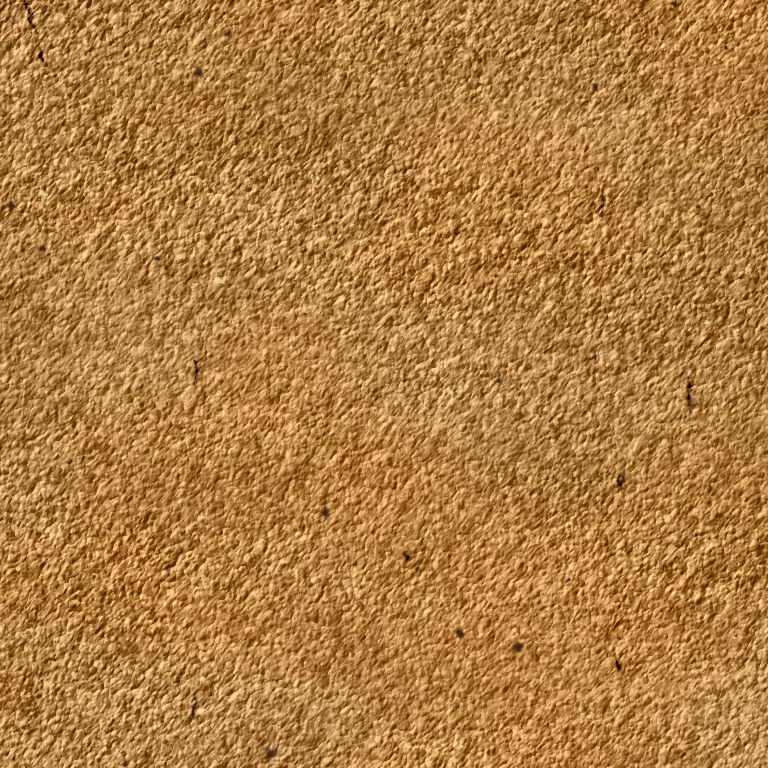
A Shadertoy shader for this texture:

```glsl
#define GRAIN 165.0      // grain rows across the canvas
#define STRETCH 0.7      // lower values give longer grains
#define CRISP 22.0       // hardness of the grain borders
#define CONTRAST 0.17
#define PITS 22
#define CRACKS 9
#define FLECKS 18

const vec3 SAND = vec3(0.69, 0.495, 0.265);
const vec3 SHADE_RANGE = vec3(1.0, 1.0, 0.95);
const vec3 RUST_SHIFT = vec3(0.02, -0.015, -0.045);
const vec3 HOLLOW = vec3(0.22, 0.10, 0.01);
const vec3 QUARTZ = vec3(0.98, 0.86, 0.66);
const vec2 TO_LIGHT = vec2(-0.8, 0.6);

float hash(vec2 p) {
    vec3 q = fract(p.xyx * 0.1031);
    q += dot(q, q.yzx + 33.33);
    return fract((q.x + q.y) * q.z);
}

vec2 hash2(float id, float seed) {
    return vec2(hash(vec2(id, seed)), hash(vec2(id + 47.0, seed + 19.0)));
}

float noise(vec2 p) {
    vec2 i = floor(p), f = fract(p);
    f = f * f * (3.0 - 2.0 * f);
    return mix(mix(hash(i), hash(i + vec2(1, 0)), f.x),
               mix(hash(i + vec2(0, 1)), hash(i + vec2(1, 1)), f.x), f.y);
}

float fbm(vec2 p) {
    float sum = 0.0, amp = 0.5;
    for (int i = 0; i < 4; i++) {
        sum += amp * noise(p);
        p = mat2(1.6, 1.2, -1.2, 1.6) * p + 17.3;
        amp *= 0.5;
    }
    return sum / 0.9375;
}

// Warped axes: x along the grains, y towards the light
vec2 grainSpace(vec2 p, float freq) {
    vec2 across = vec2(TO_LIGHT.y, -TO_LIGHT.x);
    vec2 q = vec2(dot(p, across) * STRETCH, dot(p, TO_LIGHT)) * freq + 300.0;
    return q + 1.2 * vec2(noise(q * 0.41), noise(q * 0.41 + 61.0));
}

// Height drop towards the light, scaled to unit deviation
float relief(vec2 p, float freq) {
    vec2 q = grainSpace(p, freq);
    return (noise(q) - noise(q + vec2(0.0, 1.0))) / 0.28;
}

// Separate tilted grains, each with its own tone, near unit deviation
float grains(vec2 p, float freq) {
    vec2 q = grainSpace(p, freq), cell = floor(q);
    float sum = 0.0, total = 0.0001;
    for (int k = 0; k < 9; k++) {
        vec2 id = cell + vec2(k % 3 - 1, k / 3 - 1);
        vec2 d = q - id - vec2(hash(id + 11.0), hash(id + 83.0));
        float weight = exp(-CRISP * dot(d, d));
        sum += weight * (2.6 * d.y + 2.5 * (hash(id + 157.0) - 0.5));
        total += weight;
    }
    return sum / total;
}

void mainImage(out vec4 fragColor, in vec2 fragCoord) {
    vec2 p = fragCoord / iResolution.y;
    float aspect = iResolution.x / iResolution.y;
    float pixel = 1.0 / iResolution.y;

    // Broad bands and patches
    float band = fbm(p * vec2(2.0, 7.0) + 5.0);
    float patches = fbm(p * vec2(7.0, 11.0) + 31.0);
    float rough = mix(0.86, 1.14, smoothstep(0.3, 0.65, band));

    // Lit grains over finer and coarser relief
    float shade = 0.7 * grains(p, GRAIN)
                + 0.48 * relief(p + 1.9, GRAIN * 1.4)
                + 0.42 * relief(p + 3.7, GRAIN * 2.4)
                + 0.24 * relief(p + 7.1, GRAIN * 0.5);
    shade = shade * rough + 0.9 * (patches - 0.5);
    shade = 2.6 * tanh(shade / 2.6);
    vec3 color = SAND + CONTRAST * shade * SHADE_RANGE;

    // Rusty stains
    float rust = fbm(p * vec2(3.0, 4.0) + 73.0) + 0.15 * (0.5 - p.y);
    color += RUST_SHIFT * (smoothstep(0.3, 0.75, rust) - 0.4);

    // Ragged outline shared by the larger marks
    vec2 ragged = p + 0.007 * (vec2(noise(p * 150.0), noise(p * 150.0 + 41.0)) - 0.5);

    // Round pits with a lit far rim
    for (int i = 0; i < PITS; i++) {
        float id = float(i);
        vec2 d = ragged - hash2(id, 3.0) * vec2(aspect, 1.0);
        float size = mix(0.002, 0.0075, pow(hash(vec2(id, 8.0)), 2.0));
        float hole = 1.0 - smoothstep(size * 0.3, size * 1.4 + pixel, length(d));
        float rim = 1.0 - smoothstep(size * 0.5, size * 1.6, length(d + TO_LIGHT * size));
        color += 0.09 * rim * (1.0 - hole);
        color = mix(color, HOLLOW, 0.9 * hole);
    }

    // Short upright cracks, broken up by the grain
    for (int i = 0; i < CRACKS; i++) {
        float id = float(i);
        vec2 d = ragged - hash2(id, 27.0) * vec2(aspect, 1.0);
        float len = mix(0.012, 0.035, hash(vec2(id, 35.0)));
        d.x -= d.y * (hash(vec2(id, 52.0)) - 0.6) * 0.7;
        float along = clamp(1.0 - abs(d.y) / len, 0.0, 1.0);
        float width = 0.004 * sqrt(along);
        float slit = along * (1.0 - smoothstep(width * 0.1, width + pixel, abs(d.x)));
        color -= 0.4 * min(slit * 1.6, 1.0) * vec3(1.0, 0.9, 0.6);
    }

    // Pale quartz flecks
    for (int i = 0; i < FLECKS; i++) {
        float id = float(i);
        vec2 d = ragged - hash2(id, 64.0) * vec2(aspect, 1.0);
        float size = mix(0.0015, 0.005, pow(hash(vec2(id, 71.0)), 2.0));
        float fleck = 1.0 - smoothstep(size * 0.5, size + pixel, length(d * vec2(0.8, 1.2)));
        color = mix(color, QUARTZ, 0.8 * fleck);
    }

    fragColor = vec4(clamp(color, 0.0, 1.0), 1.0);
}
```
